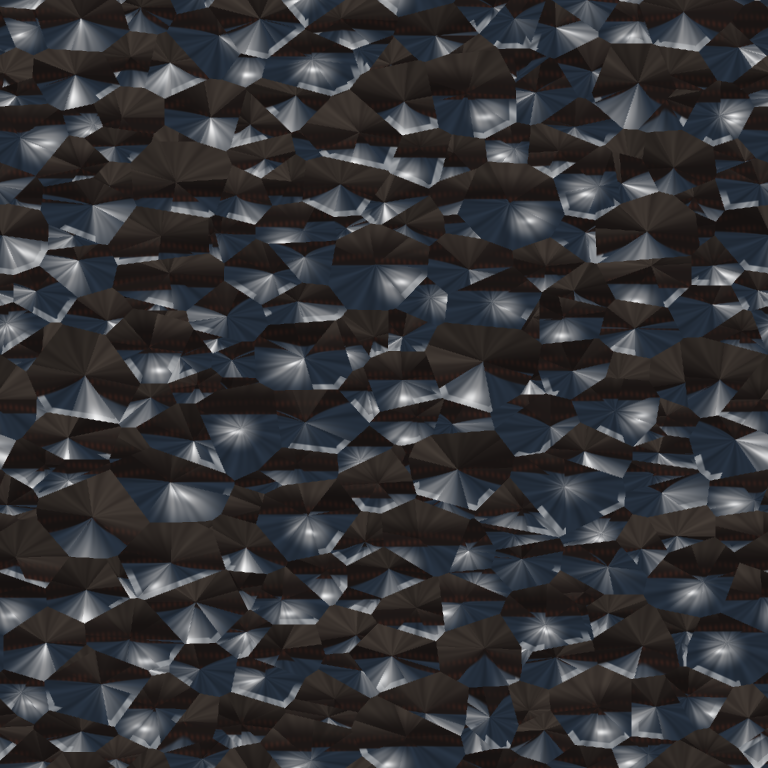
A three.js fragment shader for this texture:

```glsl
// Heap of glossy mineral shards: a weighted, wrapping Voronoi diagram whose
// cells are pleated cones and domes. Each surface tilt picks what it mirrors:
// blue-grey sky with white glints below, or dark ribbed brown ground above.

#define GRID vec2(14.0, 18.0)   // cells across and up, whole numbers
#define SIZE_SPREAD 0.95        // how much large cells push back small ones
#define CELL_TILT 1.05          // random lean of a whole cell
#define PLEAT_TILT 0.42         // random lean of each wedge
#define HORIZON -0.07           // tilt that parts sky from ground
#define LIGHT_TILT vec2(0.04, -0.58)
#define RIM_WIDTH 0.13
#define SOFTNESS 0.0005         // sample offset in canvas units
#define SKY_DARK vec3(0.135, 0.172, 0.220)
#define SKY_LIGHT vec3(0.530, 0.535, 0.545)
#define EARTH_DARK vec3(0.098, 0.080, 0.076)
#define EARTH_BROWN vec3(0.215, 0.190, 0.172)

const float TAU = 6.2831853;

varying vec2 vUv;

vec3 hash3(vec3 p) {
  p = fract(p * vec3(0.1031, 0.1030, 0.0973));
  p += dot(p, p.yxz + 33.33);
  return fract((p.xxy + p.yxx) * p.zyx);
}

// Nearest cell: offset from its seed, its wrapped id, distance to its edge
void findCell(vec2 p, out vec2 offset, out vec2 id, out float edge) {
  vec2 base = floor(p);
  vec2 nextOffset = vec2(0.0);
  float nearest = 1e3;
  float second = 1e3;
  offset = vec2(0.0);
  id = vec2(0.0);
  for (int j = -2; j <= 2; j++) {
    for (int i = -2; i <= 2; i++) {
      vec2 cell = base + vec2(float(i), float(j));
      vec2 wrapped = mod(cell, GRID);
      vec3 rnd = hash3(vec3(wrapped, 1.0));
      vec2 q = p - cell - rnd.xy;
      float d = dot(q, q) - SIZE_SPREAD * rnd.z * rnd.z * rnd.z;
      if (d < nearest) {
        second = nearest;
        nextOffset = offset;
        nearest = d;
        offset = q;
        id = wrapped;
      } else if (d < second) {
        second = d;
        nextOffset = q;
      }
    }
  }
  edge = 0.5 * (second - nearest) / max(length(nextOffset - offset), 0.05);
}

vec3 skyColor(vec2 tilt, float streak, float rim) {
  vec2 away = tilt - LIGHT_TILT;
  float reach = dot(away, away);
  float glow = smoothstep(0.22, 1.0, exp(-3.2 * reach));
  glow *= 0.85 + 0.3 * streak;
  vec3 col = mix(SKY_DARK * (1.0 + 0.18 * streak), SKY_LIGHT, clamp(glow, 0.0, 1.0));
  col = mix(col, vec3(0.66, 0.67, 0.68), rim);
  away.x *= 0.55;
  float glint = exp(-130.0 * dot(away, away));
  return mix(col, vec3(0.97), glint * (0.8 + 0.2 * streak));
}

vec3 earthColor(vec2 tilt, vec2 q, float streak, vec3 pleat) {
  float lit = smoothstep(0.15, 0.85, tilt.y + 0.45 * (pleat.z - 0.5));
  vec3 col = mix(EARTH_DARK, EARTH_BROWN, lit * (0.85 + 0.25 * streak));
  // reddish ribs in curved bands just above the horizon
  float band = 0.5 + 0.5 * sin(q.y * 19.0 + 3.0 * q.x * q.x + TAU * pleat.x);
  float rib = 0.6 + 0.4 * sin(q.x * 62.0 + 4.0 * q.y);
  float low = 1.0 - smoothstep(0.05, 0.45, tilt.y);
  col += vec3(0.075, 0.026, 0.014) * low * band * band * rib;
  return col * (0.82 + 0.36 * pleat.y);
}

vec3 shards(vec2 uv) {
  vec2 q, id;
  float edge;
  findCell(uv * GRID, q, id, edge);
  vec3 shape = hash3(vec3(id, 5.0));
  vec3 lean = hash3(vec3(id, 9.0));

  // radial pleats around the seed
  float radius = length(q);
  float angle = atan(q.y, q.x);
  float count = 5.0 + floor(shape.x * 5.0);
  float wedge = mod(floor(angle / TAU * count + shape.y), count);
  vec3 pleat = hash3(vec3(id, 20.0 + wedge));
  float streak = 0.45 * sin(angle * 9.0 + TAU * lean.x)
               + 0.35 * sin(angle * 17.0 + TAU * lean.y)
               + 0.20 * sin(angle * 31.0 + 5.0 * radius);

  // cone to dome profile, then lean of the cell and of the wedge
  float dome = smoothstep(0.35, 0.75, shape.z);
  float slope = mix(0.55 + 0.3 * radius, 1.25 * radius, dome);
  vec2 tilt = q / max(radius, 0.001) * slope;
  tilt += CELL_TILT * (lean.xy - 0.5);
  tilt += PLEAT_TILT * (pleat.xy - 0.5) * (1.0 - 0.6 * dome);
  tilt.x += 0.05 * streak;

  // some wedges end in a pale bevel on their lower side
  float rim = 1.0 - smoothstep(RIM_WIDTH - 0.015, RIM_WIDTH + 0.015, edge);
  rim *= step(0.68, pleat.z) * smoothstep(0.1, 0.35, -q.y) * (0.65 + 0.3 * streak);

  float ground = smoothstep(HORIZON - 0.025, HORIZON + 0.025, tilt.y);
  return mix(skyColor(tilt, streak, rim), earthColor(tilt, q, streak, pleat), ground);
}

void main() {
  // four samples smooth every facet edge
  vec3 col = vec3(0.0);
  for (int k = 0; k < 4; k++) {
    vec2 corner = vec2(mod(float(k), 2.0), floor(float(k) * 0.5)) * 2.0 - 1.0;
    col += shards(vUv + SOFTNESS * corner);
  }
  gl_FragColor = vec4(col * 0.25, 1.0);
}
```
